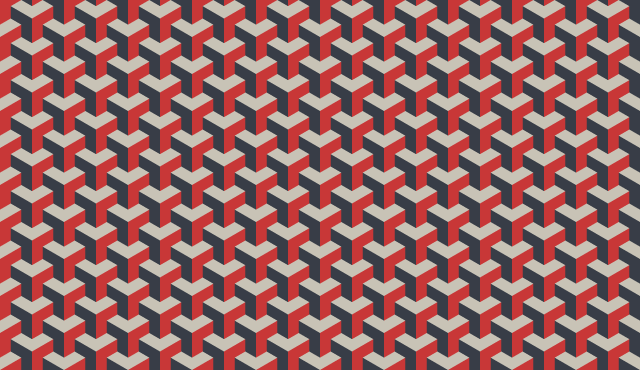
A Shadertoy shader for this pattern:

```glsl
#define REPEATS 10.0
#define SAMPLES 4
#define NOTCH_DEPTH (1.0 / 3.0)
#define TOP_COLOR vec3(0.784, 0.765, 0.714)
#define RIGHT_COLOR vec3(0.784, 0.216, 0.216)
#define LEFT_COLOR vec3(0.220, 0.240, 0.280)

const float SQRT3 = 1.7320508;
const float THIRD_TURN = 2.0943951;

// Offset from the nearest centre of a triangular lattice with unit spacing
vec2 nearestCentre(vec2 p) {
    vec2 cell = vec2(SQRT3, 1.0);
    vec2 a = mod(p + 0.5 * cell, cell) - 0.5 * cell;
    vec2 b = mod(p, cell) - 0.5 * cell;
    return dot(a, a) < dot(b, b) ? a : b;
}

// Three-armed block: one chevron face per 120 degree sector
vec3 blockColor(vec2 p) {
    vec2 q = nearestCentre(p);

    // Rotate the sector upright, counting turns clockwise from the top
    float face = floor(atan(q.x, q.y) / THIRD_TURN + 0.5);
    float c = cos(face * THIRD_TURN);
    float s = sin(face * THIRD_TURN);
    q = vec2(c * q.x - s * q.y, s * q.x + c * q.y);

    // The arm tip of the neighbouring block fills the chevron notch
    if (q.y > NOTCH_DEPTH + abs(q.x) / SQRT3) face += q.x > 0.0 ? 1.0 : -1.0;

    face = mod(face + 3.0, 3.0);
    return face < 0.5 ? TOP_COLOR : face < 1.5 ? RIGHT_COLOR : LEFT_COLOR;
}

void mainImage(out vec4 fragColor, in vec2 fragCoord) {
    // Whole repeats on both axes keep the canvas seamless
    vec2 scale = REPEATS * vec2(SQRT3, 1.0) / iResolution.xy;

    // Average a grid of samples inside the pixel to smooth the edges
    vec3 color = vec3(0.0);
    for (int y = 0; y < SAMPLES; y++) {
        for (int x = 0; x < SAMPLES; x++) {
            vec2 offset = (vec2(x, y) + 0.5) / float(SAMPLES) - 0.5;
            color += blockColor((fragCoord + offset) * scale);
        }
    }
    fragColor = vec4(color / float(SAMPLES * SAMPLES), 1.0);
}
```
